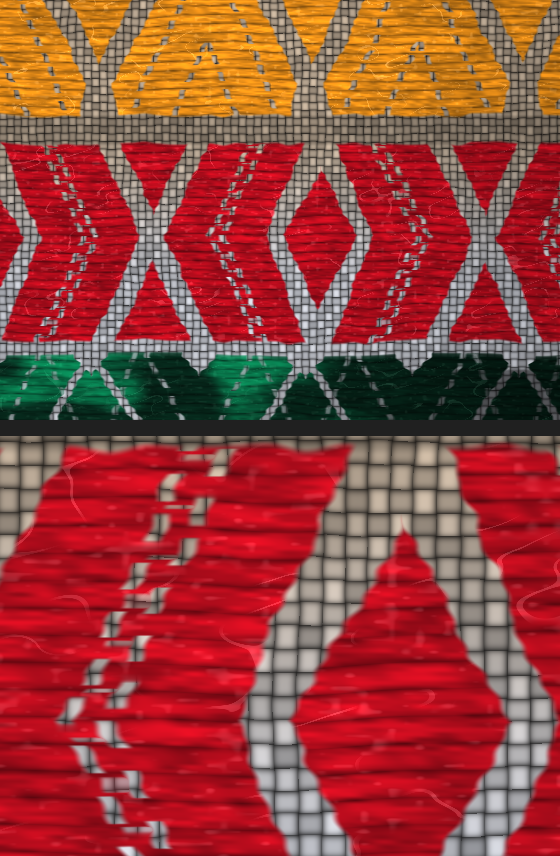
Top: the whole. Bottom: its middle third, enlarged.
A WebGL 1 fragment shader for this pattern:

```glsl
precision highp float;
uniform vec2 u_resolution;

#define RED vec3(0.68, 0.045, 0.105)
#define GOLD vec3(0.87, 0.53, 0.09)
#define GREEN vec3(0.025, 0.17, 0.115)
#define LINEN_COOL vec3(0.74, 0.75, 0.78)
#define LINEN_WARM vec3(0.71, 0.64, 0.56)
#define RED_PERIOD 0.79
#define GOLD_PERIOD 0.503
#define GREEN_PERIOD 0.506
#define ROW 0.0215
#define THREAD 0.0185
#define SOFT 0.004

float hash(vec2 p) {
  p = fract(p * vec2(0.1031, 0.1137));
  p += dot(p, p.yx + 33.33);
  return fract((p.x + p.y) * p.x * 17.3);
}

float noise(vec2 p) {
  vec2 i = floor(p), f = fract(p);
  f = f * f * (3.0 - 2.0 * f);
  return mix(mix(hash(i), hash(i + vec2(1.0, 0.0)), f.x),
             mix(hash(i + vec2(0.0, 1.0)), hash(i + 1.0), f.x), f.y);
}

float stroke(float d, float halfWidth) {
  return 1.0 - smoothstep(halfWidth - SOFT, halfWidth + SOFT, abs(d));
}

float above(float edge, float x) {
  return smoothstep(edge - SOFT, edge + SOFT, x);
}

// Broken line of single threads showing through the wool
float dashes(float d, float y, float phase) {
  float gap = sin(6.2832 * (y / (ROW * 1.75) + phase));
  return stroke(d, 0.0065) * smoothstep(-0.55, 0.0, gap);
}

// Signed offset from the nearest motif centre
float repeatX(float x, float centre, float period) {
  return mod(x - centre + 0.5 * period, period) - 0.5 * period;
}

// Wool cover of the red band: nested diamonds, ladders and crosses
float redCover(vec2 p) {
  float dx = repeatX(p.x, 0.76, RED_PERIOD);
  float dy = abs(p.y - 0.434);
  float d = abs(dx) + 0.47 * dy;
  float linen = stroke(d - 0.108, 0.021 + 0.06 * dy);
  linen = max(linen, stroke(d - 0.395, 0.027));
  linen = max(linen, dashes(d - 0.235, p.y, 0.0));
  linen = max(linen, dashes(d - 0.264, p.y, 0.5));
  float rung = stroke(d - 0.25, 0.013) * smoothstep(0.75, 1.0, sin(6.2832 * p.y / (ROW * 1.75)));
  return 1.0 - max(linen, 0.8 * rung);
}

// Wool cover of the gold band: broad tents parted by V shapes
float goldCover(vec2 p) {
  float dx = abs(repeatX(p.x, 0.993, GOLD_PERIOD));
  float t = 1.0 - p.y;
  float linen = stroke(dx - 0.5 * min(t, 0.28 - 0.4 * t) - 0.148, 0.029);
  linen = max(linen, dashes(dx - 0.42 * t - 0.061, p.y, 0.2));
  linen = max(linen, dashes(dx - 0.42 * (t - 0.095), p.y, 0.6) * above(0.09, t));
  return 1.0 - linen;
}

// Wool cover of the green band: fine slanted lines under a notched edge
float greenCover(vec2 p) {
  float dx = abs(repeatX(p.x, 0.729, GREEN_PERIOD));
  float notch = abs(repeatX(p.x, 0.729, 0.5 * GREEN_PERIOD));
  float t = 0.153 - p.y;
  float linen = stroke(dx - 0.65 * t, 0.011);
  linen = max(linen, 0.75 * dashes(dx - 0.5 * t - 0.13, p.y, 0.1));
  linen = max(linen, 0.6 * dashes(dx + 0.4 * t - 0.105, p.y, 0.5));
  return (1.0 - linen) * above(max(0.0, 0.048 - 1.1 * notch), t);
}

// Plain weave with rounded threads and dark holes
float weave(vec2 p) {
  vec2 q = p / THREAD + 0.35 * vec2(noise(p * 13.0), noise(p * 15.0 + 7.0));
  vec2 cell = floor(q), f = 2.0 * fract(q) - 1.0;
  float over = mod(cell.x + cell.y, 2.0);
  vec2 g = mix(f.yx, f, over);
  float body = (1.0 - 0.65 * pow(abs(g.x), 3.0)) * (1.0 - 0.4 * pow(abs(g.y), 4.0));
  return body * (0.86 + 0.14 * over) * (0.88 + 0.24 * hash(cell));
}

// Horizontal satin stitches with lumps and fine fibres
float stitches(vec2 p) {
  float y = p.y / ROW + 0.7 * noise(p * vec2(9.0, 4.0));
  float lump = noise(vec2(p.x * 17.0 + 5.3 * floor(y), floor(y) * 7.0));
  float ridge = 1.0 - pow(abs(2.0 * fract(y) - 1.0), 3.0);
  float fibre = noise(vec2(p.x * 55.0 + p.y * 40.0, p.y * 270.0));
  return 0.5 + 0.22 * ridge + 0.3 * lump * ridge + 0.32 * fibre;
}

void main() {
  vec2 p = gl_FragCoord.xy / u_resolution.y;

  // Uneven hand work and stepped stitch rows
  vec2 q = p + 0.012 * (vec2(noise(p * 9.0), noise(p * 7.0 + 20.0)) - 0.5);
  q.x += 0.010 * (noise(vec2(p.x * 12.0, p.y / ROW)) - 0.5);
  float edgeY = q.y + 0.009 * (noise(vec2(p.x * 32.0, 3.0)) - 0.5);
  q.y -= ROW * 0.145 * sin(6.2832 * q.y / ROW);

  float gold = goldCover(q) * above(0.726, edgeY);
  float red = redCover(q) * above(0.188, edgeY) * (1.0 - above(0.658, edgeY));
  float green = greenCover(q);

  // Ground cloth, warmer between the upper bands
  float warm = smoothstep(0.3, 0.7, p.y);
  vec3 color = mix(LINEN_COOL, LINEN_WARM, warm) * weave(p);
  color *= 1.0 - 0.16 * stroke(p.y - 0.69, 0.035);
  color *= 1.0 - 0.45 * (1.0 - above(0.12, p.y)) * smoothstep(0.5, 1.2, p.x);

  // Dyed wool, with a brighter sheen on the left of the green
  float yarn = stitches(p);
  float sheen = smoothstep(0.42, 0.8, noise(p * vec2(7.0, 16.0) + 4.0)) * (1.0 - smoothstep(0.55, 1.0, p.x));
  vec3 greenWool = mix(GREEN * (1.0 - 0.35 * p.x), vec3(0.03, 0.46, 0.29), sheen);
  color = mix(color, GOLD * yarn, gold);
  color = mix(color, RED * yarn, red);
  color = mix(color, greenWool * yarn, green);

  // Loose pale hairs and fuzz
  float wool = max(gold, max(red, green));
  vec2 h = vec2(p.x + 0.6 * p.y, p.y - 0.35 * p.x) * vec2(20.0, 48.0);
  float hair = stroke(noise(h) - 0.5, 0.025) * smoothstep(0.5, 0.8, noise(p * 24.0 + 9.0));
  float fuzz = smoothstep(0.68, 1.0, noise(p * vec2(90.0, 210.0)));
  color += wool * (0.13 * hair + 0.10 * fuzz) * mix(vec3(1.0), vec3(0.4, 0.6, 0.5), green);

  // Soft uneven light
  color *= 1.04 - 0.13 * smoothstep(0.6, 1.33, p.x) + 0.08 * (noise(p * 3.0) - 0.5);
  gl_FragColor = vec4(color, 1.0);
}
```
